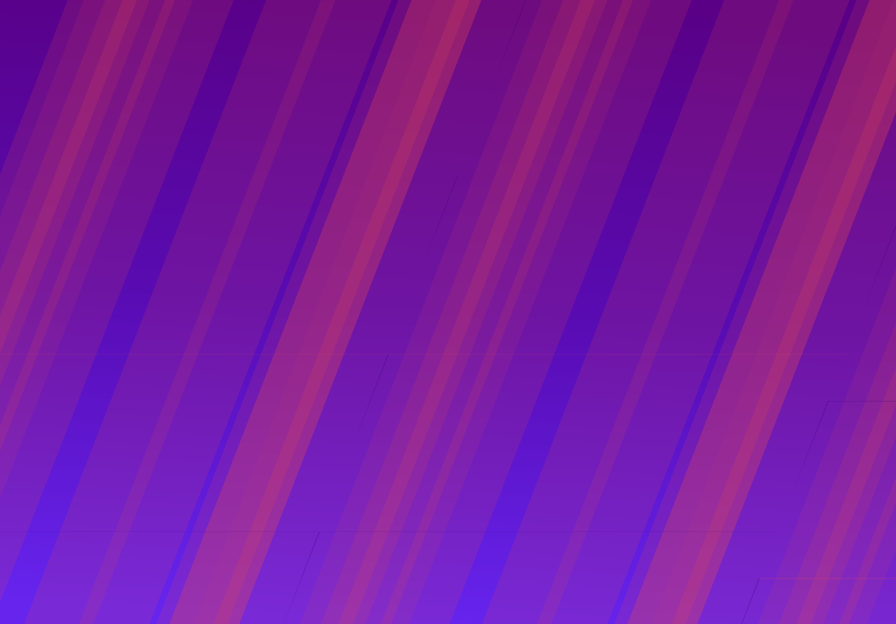
This background is drawn by a Shadertoy shader. Its source:

```glsl
// Slanted translucent warm stripes repeating over a violet to blue gradient.

// Lengths are in canvas heights; stripe positions are measared along the top edge.
const float SLANT = 0.388;
const float PERIOD = 0.734;
const float PATTERN_OFFSET = 0.3745;
const float PATTERN_START = 0.1086;
const float ROW_HEIGHT = 0.284;
const float COLUMN_SHIFT = 0.075;
const float TILT = 0.06;
const float VEIL = 0.15;
const float CREASE_POS = 0.468;
const float CREASE_DEPTH = 0.28;
const float SEAM_DEPTH = 0.09;

const vec3 TOP_VIOLET = vec3(0.35, 0.00, 0.53);
const vec3 MID_INDIGO = vec3(0.35, 0.045, 0.70);
const vec3 LOW_BLUE = vec3(0.40, 0.14, 0.93);
const vec3 WARM = vec3(0.90, 0.28, 0.30);
const vec3 SHADOW = vec3(0.22, 0.00, 0.50);

// Antialiased periodic stripe covering start..end.
float stripe(float t, float start, float end, float pixel) {
    float centre = 0.5 * (start + end);
    float d = abs(mod(t - centre + 0.5 * PERIOD, PERIOD) - 0.5 * PERIOD);
    return 1.0 - smoothstep(-0.6 * pixel, 0.6 * pixel, d - 0.5 * (end - start));
}

// Opacity of the warm layer inside one period.
float warmCover(float t, float px) {
    float cover = VEIL * (1.0 - stripe(t, 0.0, 0.052, px) - stripe(t, 0.253, 0.264, px));
    cover += 0.10 * stripe(t, 0.140, 0.163, px);
    // Broad bright band
    cover += 0.24 * stripe(t, 0.285, 0.397, px);
    cover += 0.03 * stripe(t, 0.324, 0.397, px);
    cover += 0.10 * stripe(t, 0.356, 0.378, px);
    // Softer layered band
    cover += 0.08 * stripe(t, 0.494, 0.669, px);
    cover += 0.10 * stripe(t, 0.528, 0.599, px);
    cover += 0.10 * stripe(t, 0.556, 0.579, px);
    cover += 0.11 * stripe(t, 0.624, 0.640, px);
    return cover;
}

vec3 backdrop(float depth) {
    vec3 upper = mix(TOP_VIOLET, MID_INDIGO, clamp(depth * 2.0, 0.0, 1.0));
    return mix(upper, LOW_BLUE, clamp(depth * 2.0 - 1.0, 0.0, 1.0));
}

void mainImage(out vec4 fragColor, in vec2 fragCoord) {
    float px = 1.0 / iResolution.y;
    vec2 p = fragCoord * px;
    float down = 1.0 - p.y;
    float across = p.x + SLANT * down;
    float t = across - PATTERN_OFFSET;
    float inside = smoothstep(-0.6 * px, 0.6 * px, across - PATTERN_START);

    // Gradient and stripes
    vec3 color = backdrop(down + TILT * (0.72 - p.x));
    color = mix(color, WARM, inside * warmCover(t, px));

    // Fading creases between columns
    float column = (across - PATTERN_START) / PERIOD;
    float border = floor(column + 0.5);
    float creaseRow = fract((down - COLUMN_SHIFT * step(1.5, border)) / ROW_HEIGHT);
    float crease = stripe(t, CREASE_POS - 0.001, CREASE_POS + 0.001, px);
    crease *= (1.0 - smoothstep(0.0, 0.65, creaseRow)) * step(0.5, border);
    color = mix(color, SHADOW, CREASE_DEPTH * crease);

    // Faint alternating seams between rows
    float shifted = step(2.0, column);
    float row = (down - COLUMN_SHIFT * shifted) / ROW_HEIGHT;
    float nearest = floor(row + 0.5);
    float seam = 1.0 - smoothstep(0.0, 1.2 * px, abs(row - nearest) * ROW_HEIGHT);
    seam *= step(1.5, nearest) * inside;
    vec3 seamColor = mix(WARM, SHADOW, mod(nearest + shifted, 2.0));
    color = mix(color, seamColor, SEAM_DEPTH * (1.0 + shifted) * seam);

    fragColor = vec4(color, 1.0);
}
```
